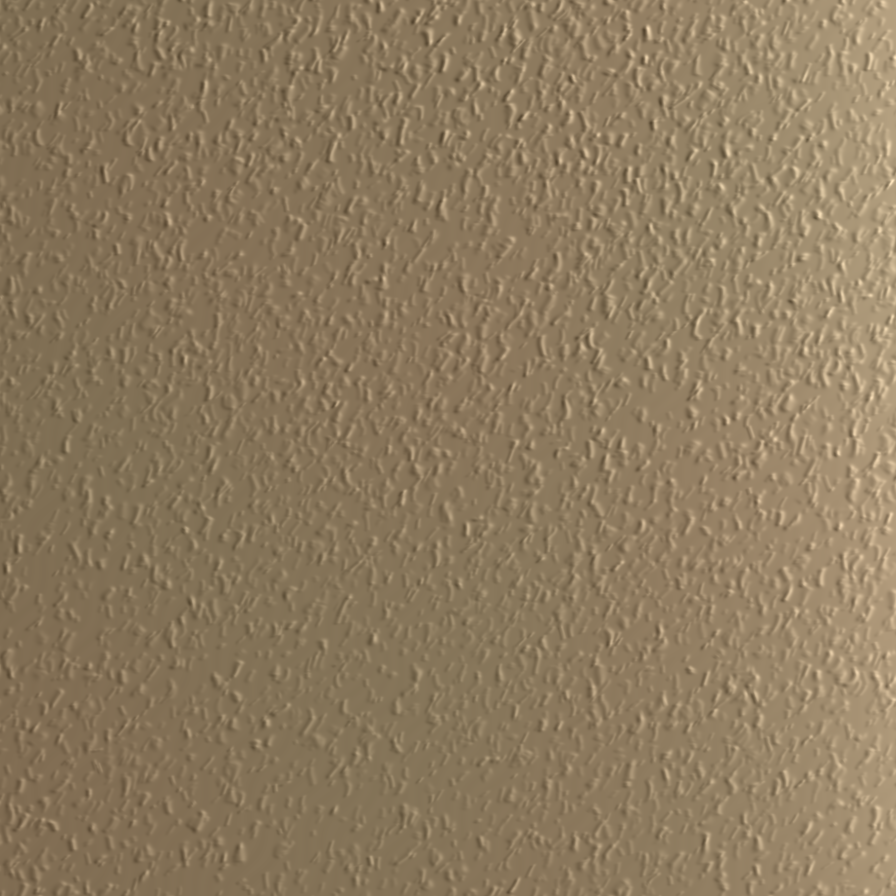
A Shadertoy shader for this texture:

```glsl
// Draws a tan plaster wall with small slanted bumps, lit by raking light from the right.

vec3 hash3(vec2 cell) {
    vec3 q = fract(cell.xyx * vec3(0.1031, 0.1030, 0.0973));
    q += dot(q, q.yxz + 33.33);
    return fract((q.xxy + q.yzz) * q.zyx);
}

// Broad, uneven patches from layered sines, about -1 to 1
float patches(vec2 p) {
    return 0.5 * sin(p.x * 9.0 + 2.0 * sin(p.y * 7.0 + 1.0))
         + 0.5 * sin(p.y * 13.0 - p.x * 6.0 + 2.0 * sin(p.x * 11.0));
}

// Share of cells that hold a bump: crowded at the upper right, sparse at the bottom
float bumpDensity(vec2 p) {
    float crowd = smoothstep(0.7, 1.6, p.x + p.y);
    float bare = smoothstep(0.4, 0.0, length((p - vec2(0.6, 0.12)) * vec2(0.8, 1.3)));
    return 0.44 + 0.3 * crowd - 0.16 * bare + 0.13 * patches(p);
}

// Cellular layer of soft capsules, joined where they overlap
float bumpLayer(vec2 p, float cells, float seed) {
    vec2 grid = p * cells;
    vec2 home = floor(grid);
    float gap = 1.0;
    for (int y = -1; y <= 1; y++)
    for (int x = -1; x <= 1; x++) {
        vec2 cell = home + vec2(x, y);
        vec3 place = hash3(cell + seed);
        vec3 form = hash3(cell + seed + 71.7);
        float present = step(place.z, bumpDensity(cell / cells));
        float angle = 1.2 + 1.1 * (form.x - 0.5);
        vec2 axis = vec2(cos(angle), sin(angle));
        vec2 offset = grid - cell - mix(vec2(0.1), vec2(0.9), place.xy);
        float reach = mix(0.08, 0.45, form.y * form.y);
        offset -= axis * clamp(dot(offset, axis), -reach, reach);
        float width = mix(0.16, 0.23, form.z);
        float bump = exp(-dot(offset, offset) / (width * width));
        gap *= 1.0 - present * mix(0.4, 0.95, fract(form.z * 7.0 + form.y)) * bump;
    }
    return 1.0 - gap;
}

float wallHeight(vec2 p) {
    // Bend the capsules into irregular worms
    p += 0.0018 * vec2(sin(p.y * 170.0 + 3.0 * sin(p.x * 60.0)),
                       sin(p.x * 130.0 + 3.0 * sin(p.y * 75.0)));
    return bumpLayer(p, 55.0, 3.0) + 0.5 * bumpLayer(p + 0.37, 76.0, 40.0);
}

void mainImage(out vec4 fragColor, in vec2 fragCoord) {
    vec2 uv = fragCoord / iResolution.xy;
    vec2 p = fragCoord / iResolution.y;

    // Relief: slope of the height toward the light
    vec2 lightStep = 0.0021 * normalize(vec2(0.9, 0.4));
    float relief = wallHeight(p - lightStep) - wallHeight(p + lightStep);
    float strength = 0.54 + 0.3 * smoothstep(0.6, 1.7, uv.x + uv.y);

    // Falloff of the lamp across the wall, with faint diagonal brush streaks
    float light = 0.03 + 0.22 * uv.x + 0.42 * pow(uv.x, 6.0) + 0.12 * uv.x * (uv.y - 0.5);
    light += 0.012 * sin(p.x * 310.0 - p.y * 130.0 + 3.0 * sin(p.y * 47.0 + p.x * 29.0));
    light += relief * strength * (relief > 0.0 ? 1.2 : 0.85);

    vec3 wall = mix(vec3(0.49, 0.42, 0.317), vec3(0.80, 0.71, 0.575), light);
    // Slight drift between rosy and olive paint
    wall += vec3(0.005, -0.003, -0.001) * patches(p * 0.7 + 0.4);
    fragColor = vec4(clamp(wall, 0.0, 1.0), 1.0);
}
```
